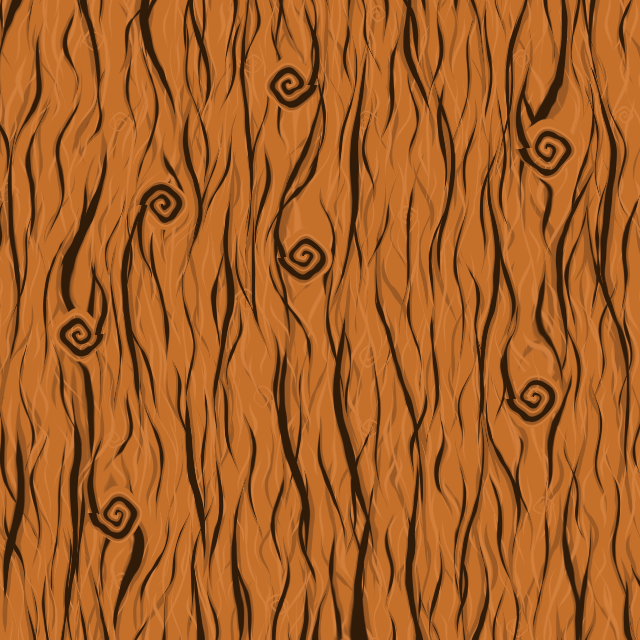
Write a WebGL 1 fragment shader that draws this texture.

```glsl
precision highp float;
// Cartoon tree bark: upright tapered cracks with brown shade beside them,
// thin pale grain strokes, and curled knots that push the grain aside.
// Strokes and knots are scattered on jittered grids and layered flat.
uniform vec2 u_resolution;

#define CRACK_CELL vec2(0.085, 0.36)
#define CRACK_WIDTH 0.0078
#define SPLIT_CELL vec2(0.042, 0.17)
#define SPLIT_WIDTH 0.0036
#define SHADE_WIDTH 0.0046
#define GRAIN_CELL vec2(0.025, 0.088)
#define GRAIN_WIDTH 0.0029
#define KNOT_CELL vec2(0.36, 0.30)
#define KNOT_PITCH 0.018
#define KNOT_LINE 0.0048
#define WANDER 0.055
#define EDGE_SOFT 0.0012

const float TAU = 6.28318;
const vec3 BARK = vec3(0.77, 0.44, 0.17);
const vec3 SHADE = vec3(0.61, 0.35, 0.14);
const vec3 PALE = vec3(0.83, 0.50, 0.24);
const vec3 DEEP = vec3(0.19, 0.105, 0.035);

float hash(vec2 p) {
  vec3 q = fract(p.xyx * 0.1031);
  q += dot(q, q.yzx + 33.33);
  return fract((q.x + q.y) * q.z);
}

float noise(vec2 p) {
  vec2 i = floor(p), f = fract(p);
  f = f * f * (3.0 - 2.0 * f);
  return mix(mix(hash(i), hash(i + vec2(1, 0)), f.x),
             mix(hash(i + vec2(0, 1)), hash(i + vec2(1, 1)), f.x), f.y);
}

// Tapered upright strokes: x = distance to stroke, y = distance to its shade
vec2 strokes(vec2 p, vec2 cell, float halfWidth, float shade, float seed) {
  vec2 best = vec2(1.0);
  for (int i = -1; i <= 1; i++) {
    float col = floor(p.x / cell.x) + float(i);
    float y = p.y / cell.y + hash(vec2(col, seed));
    for (int j = -1; j <= 1; j++) {
      float row = floor(y) + float(j);
      vec2 id = vec2(col, row) + seed * 17.0;
      vec4 rnd = vec4(hash(id), hash(id + 31.7), hash(id + 57.3), hash(id + 83.1));
      float s = (y - row - 0.25 - 0.5 * rnd.x) / mix(0.3, 0.6, rnd.y);
      float bend = 0.8 * (rnd.z - 0.5) * clamp(s, -1.5, 1.5)
                 + 0.15 * sin(3.0 * s + TAU * rnd.w);
      float x = p.x - (col + mix(0.2, 0.8, rnd.w) + bend) * cell.x;
      float w = halfWidth * mix(0.4, 1.0, hash(id + 11.9)) * (1.0 - s * s);
      float side = rnd.x < 0.65 ? 0.5 : -0.5;
      best = min(best, vec2(abs(x) - w, abs(x - side * shade) - w - shade));
    }
  }
  return best;
}

// Spirals with a tail: x = distance to line, y = to disc, z = sideways push
vec3 curls(vec2 p, vec2 cell, float pitch, float thick, float seed) {
  vec3 result = vec3(1.0, 1.0, 0.0);
  for (int i = -1; i <= 1; i++) {
    float col = floor(p.x / cell.x) + float(i);
    float y = p.y / cell.y + 0.5 * mod(col, 2.0);
    for (int j = -1; j <= 1; j++) {
      vec2 id = vec2(col, floor(y) + float(j));
      vec2 key = id + seed * 23.0;
      if (hash(key + 5.3) > 0.78) continue;
      vec2 jitter = 0.5 + 0.5 * (vec2(hash(key), hash(key + 41.1)) - 0.5);
      vec2 q = (vec2(p.x / cell.x, y) - id - jitter) * cell;
      float size = pitch * mix(0.8, 1.05, hash(key + 9.7));
      float radius = 2.0 * size;
      vec2 bulge = q * vec2(1.0, 0.55) / (1.7 * radius);
      result.z -= 0.65 * q.x * exp(-dot(bulge, bulge));
      q *= vec2(hash(key + 71.9) < 0.5 ? -1.0 : 1.0, hash(key + 63.3) < 0.5 ? -1.0 : 1.0);
      float turn = atan(q.y, q.x + 1e-6) / TAU;
      turn += turn < 0.0 ? 1.0 : 0.0;
      float r = length(q) * (1.0 + 0.07 * cos(2.0 * TAU * turn * 2.0 + 3.14));
      for (int n = 0; n < 2; n++) {
        float along = turn + float(n);
        result.x = min(result.x, abs(r - size * along) - thick * mix(0.3, 1.0, along * 0.5));
      }
      if (q.y > 0.0) {
        float t = q.y / (3.5 * radius);
        float x = q.x - radius * (0.94 + 0.3 * sin(4.0 * t));
        result.x = min(result.x, abs(x) - thick * (1.0 - t * t));
      }
      result.y = min(result.y, r - 1.2 * radius);
    }
  }
  return result;
}

float fill(float d) {
  float soft = max(EDGE_SOFT, 0.75 / u_resolution.y);
  return 1.0 - smoothstep(-soft, soft, d);
}

void main() {
  vec2 p = gl_FragCoord.xy / u_resolution.y;
  float rough = 0.003 * (noise(p * vec2(110.0, 35.0)) - 0.5);

  // Wandering grain that parts around the knots
  vec2 wobble = 0.006 * vec2(noise(p * 35.0) - 0.5, noise(p * 35.0 + 50.0) - 0.5);
  vec3 knot = curls(p + wobble, KNOT_CELL, KNOT_PITCH, KNOT_LINE, 1.0);
  vec2 g = p + vec2(knot.z, 0.0);
  g.x += WANDER * (noise(p * vec2(5.0, 3.5)) - 0.5);
  g.x += 0.012 * (noise(p * vec2(22.0, 13.0) + 7.0) - 0.5);

  // Cracks, with their shade, kept out of the knots
  vec2 crack = strokes(g, CRACK_CELL, CRACK_WIDTH, SHADE_WIDTH, 2.0);
  crack = min(crack, strokes(g, SPLIT_CELL, SPLIT_WIDTH, 0.5 * SHADE_WIDTH, 3.0));
  crack.y = min(crack.y, strokes(g, vec2(0.05, 0.14), 0.0042, 0.0, 4.0).x);
  crack = max(crack, vec2(-knot.y));
  crack = min(crack, vec2(knot.x, knot.x - 0.004)) + rough;

  // Pale grain, knot rims and small faint curls
  float pale = strokes(g, GRAIN_CELL, GRAIN_WIDTH, 0.0, 5.0).x;
  pale = min(pale, strokes(g, SPLIT_CELL * 1.1, GRAIN_WIDTH, 0.0, 6.0).x);
  pale = max(pale, -knot.y);
  pale = min(pale, max(abs(knot.x - 0.0058) - 0.0014, knot.y));
  pale = min(pale, curls(p + wobble + 3.7, vec2(0.21, 0.17), 0.009, 0.0013, 7.0).x);

  vec3 color = mix(BARK, SHADE, fill(crack.y));
  color = mix(color, PALE, 0.9 * fill(pale + 0.5 * rough));
  color = mix(color, DEEP, fill(crack.x));
  gl_FragColor = vec4(color, 1.0);
}
```
